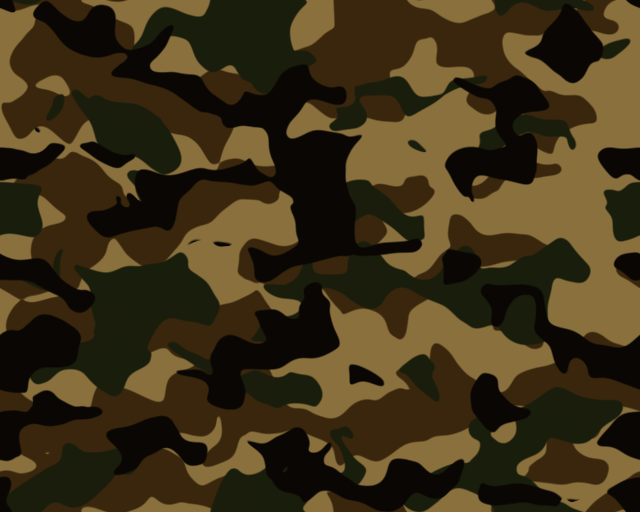
Give the GLSL for this pattern, as a WebGL 1 fragment shader.

```glsl
precision highp float;
// Woodland camouflage: flat brown, green and black patches over a tan ground.
// Each layer is a thresholded sum of wrapping gradient noise, wider than tall,
// whose outline is bent into rounded lobes by a second, warping noise.

uniform vec2 u_resolution;

const vec3 TAN   = vec3(0.54, 0.44, 0.24);
const vec3 BROWN = vec3(0.225, 0.15, 0.05);
const vec3 GREEN = vec3(0.10, 0.115, 0.045);
const vec3 BLACK = vec3(0.035, 0.025, 0.01);

const float EDGE_SOFTNESS = 0.0022; // half width of an edge, in canvas heights
const float SLOPE_STEP = 0.002;     // step for measuring the field's slope

// Sine-free hash of a lattice point to two values in 0..1
vec2 hash2(vec2 cell, float seed) {
  vec3 q = fract(vec3(cell.xyx + seed * 7.31) * vec3(0.1031, 0.1030, 0.0973));
  q += dot(q, q.yzx + 33.33);
  return fract((q.xx + q.yz) * q.zy);
}

// Contribution of one lattice corner: unit gradient dotted with the offset
float corner(vec2 cell, vec2 offset, vec2 cells, float seed) {
  vec2 gradient = hash2(mod(cell, cells), seed) - 0.4999;
  return dot(normalize(gradient), offset);
}

// Gradient noise that wraps after a whole number of cells across the canvas
float wrappedNoise(vec2 uv, vec2 cells, float seed) {
  vec2 p = uv * cells + fract(seed * vec2(0.37, 0.61));
  vec2 i = floor(p);
  vec2 f = p - i;
  vec2 w = f * f * f * (f * (f * 6.0 - 15.0) + 10.0);
  vec2 e = vec2(1.0, 0.0);
  float low  = mix(corner(i, f, cells, seed),
                   corner(i + e.xy, f - e.xy, cells, seed), w.x);
  float high = mix(corner(i + e.yx, f - e.yx, cells, seed),
                   corner(i + e.xx, f - e.xx, cells, seed), w.x);
  return mix(low, high, w.y);
}

// Height field of one layer: broad patches, lobes and small bumps
float patchField(vec2 uv, float seed) {
  vec2 lobes = vec2(13.0, 11.0);
  vec2 warp = vec2(wrappedNoise(uv, lobes, seed + 1.0),
                   wrappedNoise(uv, lobes, seed + 2.0));
  vec2 q = uv + warp * vec2(0.065, 0.075);
  return wrappedNoise(q, vec2(5.0, 8.0), seed + 3.0)
       + 0.40 * wrappedNoise(q, vec2(10.0, 12.0), seed + 4.0)
       + 0.12 * wrappedNoise(q, vec2(22.0, 19.0), seed + 5.0);
}

// Coverage of a layer, with an even edge width found from the field's slope
float patchMask(vec2 uv, float aspect, float threshold, float seed) {
  float height = patchField(uv, seed);
  vec2 slope = vec2(patchField(uv + vec2(SLOPE_STEP / aspect, 0.0), seed),
                    patchField(uv + vec2(0.0, SLOPE_STEP), seed)) - height;
  float steepness = max(length(slope) / SLOPE_STEP, 0.5);
  float edgeDistance = (height - threshold) / steepness;
  return smoothstep(-EDGE_SOFTNESS, EDGE_SOFTNESS, edgeDistance);
}

void main() {
  vec2 uv = gl_FragCoord.xy / u_resolution;
  float aspect = u_resolution.x / u_resolution.y;

  // Layers from the ground up; higher thresholds leave smaller shares
  vec3 color = TAN;
  color = mix(color, BROWN, patchMask(uv, aspect, 0.005, 10.0));
  color = mix(color, GREEN, patchMask(uv, aspect, 0.138, 20.0));
  color = mix(color, BLACK, patchMask(uv, aspect, 0.172, 30.0));

  gl_FragColor = vec4(color, 1.0);
}
```
